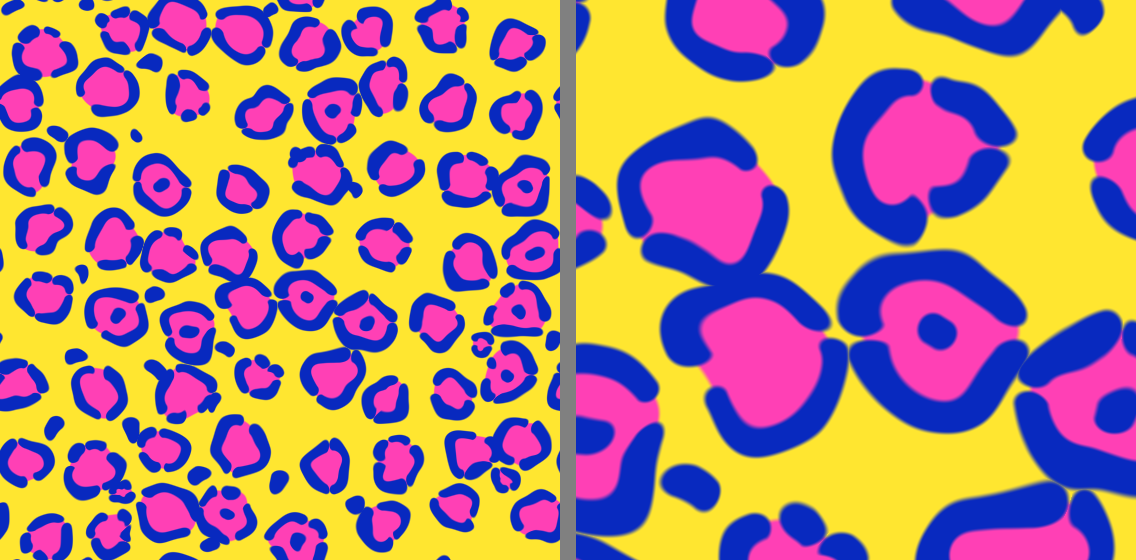
Left: the whole. Right: its middle third, enlarged.
Reproduce this pattern procedurally as a Shadertoy shader.

```glsl
// Seamless leopard print: pink rosettes ringed by broken blue strokes on yellow
#define CELLS 8.0        // rosettes per side, a whole number that wraps
#define STROKE 0.076     // half width of the ring strokes, in cells
#define WOBBLE 0.085     // irregularity of the outlines
#define WARP 0.10        // hand-drawn bending of all shapes, in cells
#define DRIFT 0.20       // slow wandering of the rows and columns
#define JITTER 0.18      // local scatter of each feature
#define GAP 0.085        // largest half gap between two strokes
#define EYES 0.22        // share of rosettes with a centre spot
#define CUBS 0.11        // share of corners with a small rosette
#define SPECKS 0.40      // share of corners with a plain spot
#define SOFTNESS 0.0017  // half width of the edges, in canvases

const float TAU = 6.2831853;
const float FAR = 9.0;
const vec3 YELLOW = vec3(1.0, 0.90, 0.19);
const vec3 PINK = vec3(1.0, 0.25, 0.71);
const vec3 BLUE = vec3(0.03, 0.16, 0.75);

vec2 hash2(vec2 p) {
    vec3 q = fract(p.xyx * vec3(0.1031, 0.1030, 0.0973));
    q += dot(q, q.yzx + 33.33);
    return fract((q.xx + q.yz) * q.zy);
}

float slopeAt(vec2 corner, vec2 offset, float period) {
    return dot(2.0 * hash2(mod(corner, period)) - 1.0, offset);
}

// Gradient noise that repeats after a whole period
float noise(vec2 p, float period) {
    vec2 i = floor(p), f = p - i, e = vec2(1.0, 0.0);
    vec2 u = f * f * (3.0 - 2.0 * f);
    float low = mix(slopeAt(i, f, period), slopeAt(i + e, f - e, period), u.x);
    float high = mix(slopeAt(i + e.yx, f - e.yx, period), slopeAt(i + 1.0, f - 1.0, period), u.x);
    return mix(low, high, u.y);
}

// Bent bean-shaped spot
float spot(vec2 p, float size, vec2 h) {
    float a = (h.x - 0.5) * 2.6;
    vec2 q = mat2(cos(a), -sin(a), sin(a), cos(a)) * p;
    q.y += (h.y - 0.35) * 4.0 * q.x * q.x;
    float tip = size * mix(0.15, 0.75, h.y);
    return length(vec2(max(abs(q.x) - tip, 0.0), q.y)) - size - 0.25 * q.x * (h.x - 0.5);
}

// Filled outline, with round-capped strokes along it
void rosette(vec2 p, float radius, float halfWidth, float seed, inout float ink, inout float fill) {
    vec2 h = hash2(vec2(seed, 11.0)), g = hash2(vec2(seed, 23.0));
    float angle = atan(p.y, p.x);

    // Outline as a sum of waves round the centre
    vec3 waves = vec3(2.0, 3.0, 5.0);
    vec3 phase = waves * angle + TAU * vec3(g, h.x + g.y);
    vec3 height = WOBBLE * vec3(1.0, 0.3 + g.x, 0.5 * h.y);
    float edge = radius * (1.0 + dot(height, cos(phase)));
    float slope = radius * dot(height * waves, sin(phase)) / edge;
    float d = (length(p) - edge) * inversesqrt(1.0 + slope * slope);
    fill = min(fill, d - 0.012);

    // Split the turn into uneven strokes
    float strokes = radius < 0.2 ? 2.0 : 2.0 + floor(h.x * h.x * 3.0);
    float turn = fract(angle / TAU + h.y);
    float stretch = 1.0 + 0.1 * TAU * cos(TAU * turn);
    float t = (turn + 0.1 * sin(TAU * turn)) * strokes;
    vec2 part = hash2(vec2(seed, 31.0 + floor(t)));
    float gapSize = hash2(vec2(seed, 51.0 + mod(floor(t + 0.5), strokes))).x;

    float toBreak = (0.5 - abs(fract(t) - 0.5)) / (strokes * stretch) * TAU * edge;
    float w = halfWidth * mix(0.88, 1.12, part.x) * (1.0 + 0.14 * sin(phase.y));
    float gap = GAP * gapSize * gapSize * radius / 0.33;
    float beyond = max(gap + w - toBreak, 0.0);
    ink = min(ink, length(vec2(beyond, d - 0.1 * radius * (part.y - 0.5))) - w);
}

void mainImage(out vec4 fragColor, in vec2 fragCoord) {
    vec2 uv = fragCoord / iResolution.xy;
    vec2 grain = uv * CELLS * 2.5;
    vec2 pos = uv * CELLS + WARP * vec2(noise(grain, CELLS * 2.5), noise(grain.yx + 7.5, CELLS * 2.5));
    float ink = FAR, fill = FAR;

    // Layer 0 fills the cells, layer 1 the corners between them
    for (int l = 0; l < 2; l++) {
        float layer = float(l), shift = 0.5 - 0.5 * layer;
        vec2 base = floor(pos - shift);
        for (int k = 0; k < 4; k++) {
            vec2 id = base + vec2(k & 1, k >> 1);
            vec2 cell = mod(id, CELLS);
            float seed = 17.0 + cell.x + CELLS * cell.y + CELLS * CELLS * layer;
            vec2 h = hash2(vec2(seed, 3.0));
            if (l == 1 && h.x > CUBS + SPECKS) continue;

            // Neighbours wander together, then scatter a little
            vec2 center = id + shift;
            vec2 sway = sin(TAU / CELLS * (2.0 * center.yx + vec2(1.0, -1.0) * center) + vec2(1.0, 4.0));
            vec2 p = pos - center - DRIFT * sway - JITTER * (hash2(vec2(seed, 7.0)) - 0.5);
            if (dot(p, p) > (l == 0 ? 0.36 : 0.09)) continue;

            vec2 bend = hash2(vec2(seed, 71.0));
            if (l == 0) {
                bool eye = h.y < EYES;
                float radius = eye ? 0.36 : mix(0.24, 0.37, sqrt(h.x));
                rosette(p, radius, STROKE, seed, ink, fill);
                if (eye) ink = min(ink, spot(p, 0.085, bend));
            } else if (h.x < CUBS) {
                rosette(p, 0.135, STROKE * 0.78, seed, ink, fill);
            } else {
                ink = min(ink, spot(p, mix(0.08, 0.12, h.y), bend));
            }
        }
    }

    float soft = CELLS * max(SOFTNESS, 0.7 / iResolution.y);
    vec3 color = mix(PINK, YELLOW, smoothstep(-soft, soft, fill));
    color = mix(BLUE, color, smoothstep(-soft, soft, ink));
    fragColor = vec4(color, 1.0);
}
```
